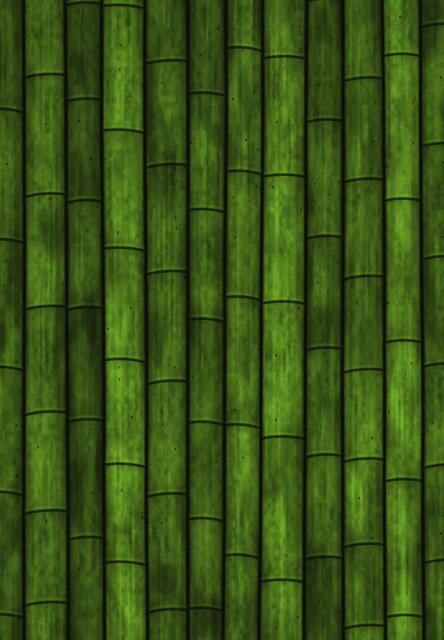
Write a Shadertoy shader that draws this texture.

```glsl
// A wall of twelve upright bamboo poles, side by side, in mossy green.
// Each pole has its own width, tone and node rhythm (a quadratic series up the stem);
// layered noise adds fibres, mottling, dark wear, specks and scratches.

#define GAP 0.0028          // half width of the dark gap between poles
#define NODE_WIDTH 0.0016   // half width of the dark ring at each node
#define NODE_FLARE 0.0016   // how far the stem swells at a node
#define NODE_ARC 0.0035     // curvature of the rings
#define LEAN 0.009          // sideways drift of poles toward the bottom
#define BRIGHTNESS 1.06
#define MOTTLE 0.75
#define FIBRE 0.38
#define GRAIN 0.60
#define WEAR 0.65
#define SHADOW vec3(0.045, 0.055, 0.032)
#define LEAF vec3(0.400, 0.610, 0.130)

const int POLES = 12;

// Left edge of every pole, and the right edge of the last
const float EDGE[13] = float[](-0.030, 0.054, 0.147, 0.228, 0.325, 0.424, 0.510,
                               0.593, 0.690, 0.772, 0.862, 0.946, 1.035);

const float TONE[12] = float[](0.50, 0.67, 0.47, 0.85, 0.60, 0.56,
                               0.66, 0.80, 0.57, 0.73, 0.82, 0.60);

// Lowest node, spacing, and growth of the spacing, in canvas heights
const vec3 NODES[12] = vec3[](
    vec3(0.040, 0.189, 0.0021), vec3(0.059, 0.138, 0.0054),
    vec3(0.161, 0.188, -0.0042), vec3(0.122, 0.148, 0.0052),
    vec3(0.048, 0.183, -0.0023), vec3(0.050, 0.135, 0.0052),
    vec3(0.133, 0.205, -0.0017), vec3(0.094, 0.2305, -0.0065),
    vec3(0.130, 0.156, 0.0037), vec3(0.023, 0.124, 0.0031),
    vec3(0.039, 0.210, 0.0023), vec3(0.125, 0.144, 0.0047));

float hash(vec2 p) {
    vec3 q = fract(vec3(p.xyx) * 0.1031);
    q += dot(q, q.yzx + 33.33);
    return fract((q.x + q.y) * q.z);
}

float noise(vec2 p) {
    vec2 i = floor(p), f = fract(p);
    f = f * f * (3.0 - 2.0 * f);
    return mix(mix(hash(i), hash(i + vec2(1, 0)), f.x),
               mix(hash(i + vec2(0, 1)), hash(i + vec2(1, 1)), f.x), f.y);
}

float fbm(vec2 p) {
    float sum = 0.0, amp = 0.53;
    for (int i = 0; i < 4; i++) {
        sum += amp * noise(p);
        p = p * 2.03 + 17.7;
        amp *= 0.5;
    }
    return sum;
}

// One randomly placed ellipse in some cells of a grid
float flecks(vec2 p, vec2 radius, float density) {
    vec2 cell = floor(p);
    vec2 centre = 0.3 + 0.4 * vec2(hash(cell + 3.1), hash(cell + 8.7));
    float d = length((fract(p) - centre) / radius);
    return step(1.0 - density, hash(cell + 51.0)) * (1.0 - smoothstep(0.4, 1.0, d));
}

float edgeX(int i, float y) {
    float lean = LEAN * (1.0 - y) * cos((float(i) - 11.0) * 0.785);
    return EDGE[i] + lean + 0.003 * (noise(vec2(y * 5.0, float(i) * 9.0)) - 0.5);
}

void mainImage(out vec4 fragColor, in vec2 fragCoord) {
    vec2 uv = fragCoord / iResolution.xy;
    vec2 p = fragCoord / iResolution.x;
    vec2 px = 1.0 / iResolution.xy;

    // Which pole, and the position v across it from -1 to 1
    int pole = 0;
    for (int i = 1; i < POLES; i++) if (uv.x > edgeX(i, uv.y)) pole = i;
    float left = edgeX(pole, uv.y), right = edgeX(pole + 1, uv.y);
    float halfWidth = 0.5 * (right - left);
    float v = (uv.x - 0.5 * (left + right)) / halfWidth;
    float id = float(pole);
    vec2 seed = vec2(id * 17.3, id * 5.9);

    // Invert y = first + spacing * n + growth * n * n to get the node count n
    vec3 node = NODES[pole];
    float tilt = 0.005 * (hash(seed + 2.0) - 0.5);
    float y = uv.y + NODE_ARC * v * v + tilt * v - node.x;
    float spacing = sqrt(node.y * node.y + 4.0 * node.z * y);
    float n = (spacing - node.y) / (2.0 * node.z);
    float d = (n - floor(n + 0.5)) * spacing;

    // Tone of the pole and of each segment, with surface texture
    float tone = TONE[pole] * BRIGHTNESS;
    tone *= 0.9 + 0.2 * hash(vec2(floor(n) + 20.0, id * 7.0));
    tone *= 1.0 - 0.16 * smoothstep(0.78, 1.0, uv.y) - 0.08 * smoothstep(0.2, 0.0, uv.y);
    float mottle = fbm(p * vec2(24.0, 11.0) + seed) - 0.5;
    float fibre = noise(p * vec2(170.0, 6.0) + seed) - 0.5;
    float grain = fbm(p * vec2(120.0, 75.0) + seed) - 0.5;
    tone *= 1.0 + MOTTLE * mottle + FIBRE * fibre + GRAIN * grain;
    float stain = fbm(p * vec2(30.0, 9.0) + seed * 3.0) + 0.3 * grain;
    tone *= 1.0 - WEAR * (1.15 - TONE[pole]) * smoothstep(0.5, 0.72, stain);

    // Specks, pits and thin pale scratches
    tone += 0.28 * flecks(p * 48.0 + seed, vec2(0.10, 0.13), 0.07);
    tone *= 1.0 - 0.6 * flecks(p * 36.0 + seed * 2.0, vec2(0.10, 0.15), 0.07);
    vec2 scratch = p * vec2(55.0, 16.0) + seed;
    scratch.x += 0.25 * noise(p * 30.0);
    tone += 0.17 * flecks(scratch, vec2(0.10, 0.30), 0.06);

    // Nodes: soft shade, pale lip above, dark ring
    tone *= 1.0 - 0.20 * exp(-abs(d) * 110.0);
    tone += 0.16 * exp(-pow((d - 0.0048) / 0.0022, 2.0));
    float ring = 1.0 - smoothstep(NODE_WIDTH - 0.5 * px.y, NODE_WIDTH + px.y, abs(d));
    tone *= 1.0 - 0.72 * ring;

    // Rounded shading and the gap, narrowed where nodes flare
    float round_ = pow(max(1.0 - v * v, 0.0), 0.48);
    tone *= mix(0.12, 1.0, round_) * (1.0 - 0.07 * v);
    float inset = (1.0 - abs(v)) * halfWidth - GAP + NODE_FLARE * exp(-abs(d) * 160.0);
    tone *= smoothstep(-px.x, px.x + 0.002, inset);

    fragColor = vec4(mix(SHADOW, LEAF, clamp(tone, 0.0, 1.1)), 1.0);
}
```
